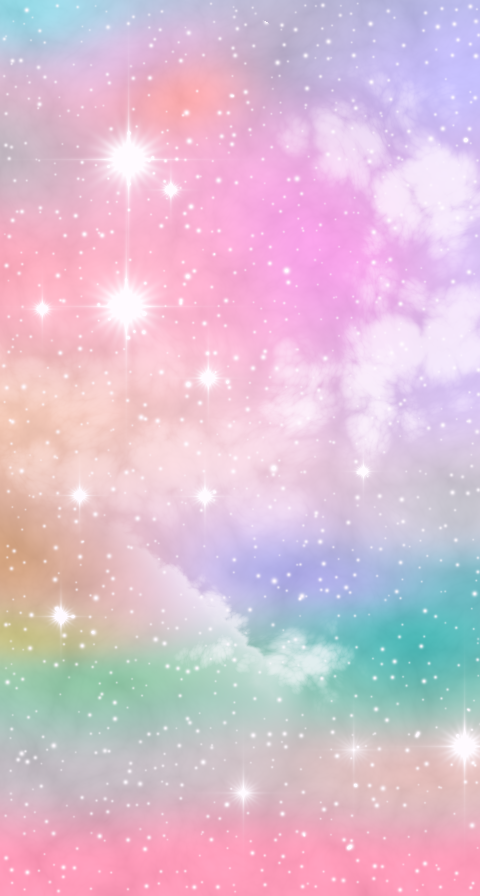
Give the GLSL for this background, as a WebGL 1 fragment shader.

```glsl
precision highp float;
// Pastel nebula: a vertical gradient tinted by soft colour pools, overlaid with
// billowing clouds of layered cellular noise, hashed star dust and cross-rayed
// sparkles. Places are fractions of the canvas, sizes fractions of its height.
uniform vec2 u_resolution;

#define CLOUD_SCALE 13.0
#define CLOUD_OCTAVES 5
#define CLOUD_RAGGED 3.2
#define MOTTLE 0.13
#define DUST_LAYERS 3
#define DUST_DENSITY 0.5
#define RAY_WIDTH 0.0014

const vec3 WHITE = vec3(1.0, 0.98, 1.0);
const vec3 GREY = vec3(0.70, 0.67, 0.73);
const vec3 PERIWINKLE = vec3(0.73, 0.72, 0.97);
const vec3 LILAC = vec3(0.84, 0.76, 0.95);
const vec3 ROSE = vec3(0.98, 0.65, 0.73);
const vec3 PEACH = vec3(0.93, 0.76, 0.69);
const vec3 TEAL = vec3(0.28, 0.71, 0.70);
const vec3 GREEN = vec3(0.57, 0.79, 0.66);

vec2 hash2(vec2 p) {
  return fract(sin(vec2(dot(p, vec2(127.1, 311.7)), dot(p, vec2(269.5, 183.3)))) * 43758.5);
}

// Rounded cellular bumps, bright at each cell's feature point
float bumps(vec2 p) {
  vec2 cell = floor(p), f = fract(p);
  float nearest = 1.0;
  for (int y = -1; y <= 1; y++)
    for (int x = -1; x <= 1; x++) {
      vec2 g = vec2(float(x), float(y));
      vec2 o = g + hash2(cell + g) - f;
      nearest = min(nearest, dot(o, o));
    }
  return 1.0 - nearest;
}

// Layered bumps, centred near zero
float billow(vec2 p) {
  float sum = 0.0, weight = 0.5;
  for (int i = 0; i < CLOUD_OCTAVES; i++) {
    sum += weight * (bumps(p) - 0.68);
    p = mat2(1.6, 1.2, -1.2, 1.6) * p + 0.25 * sin(p.yx * 2.3) + 7.3;
    weight *= 0.55;
  }
  return sum;
}

float pool(vec2 uv, vec2 centre, vec2 radius) {
  vec2 d = (uv - centre) / radius;
  return exp(-dot(d, d));
}

float cloud(vec2 uv, vec2 centre, vec2 radius, float puff) {
  float body = 1.0 - length((uv - centre) / radius) + CLOUD_RAGGED * puff;
  return smoothstep(0.0, 1.1, body);
}

// Ragged core, halo and a cross of thin rays
float sparkle(vec2 uv, vec2 centre, float size) {
  vec2 d = (uv - centre) * vec2(u_resolution.x / u_resolution.y, 1.0);
  vec2 a = abs(d);
  float r = length(d) / size;
  float angle = atan(d.y, d.x + 1e-6);
  float core = exp(-r * r * (1.1 + 0.35 * sin(angle * 13.0) * sin(angle * 7.0)));
  float rays = exp(-a.x / RAY_WIDTH - a.y / (size * 1.9)) + exp(-a.y / RAY_WIDTH - a.x / (size * 1.5));
  return 1.2 * core + 0.28 * exp(-r * 0.55) + 0.8 * rays;
}

// One jittered star per cell, kept away from the cell borders
float dust(vec2 p, float scale, float density) {
  vec2 cell = floor(p * scale);
  vec2 rnd = hash2(cell + scale), kind = hash2(cell + scale + 31.7);
  float d = length(fract(p * scale) - 0.2 - 0.6 * rnd) / scale;
  float radius = mix(0.0009, 0.0021, kind.y * kind.y) * (1.0 + 12.0 / scale);
  return step(kind.x, density) * exp(-d * d / (radius * radius)) * (0.4 + 0.6 * kind.y);
}

vec3 nebula(vec2 uv) {
  // Vertical gradient, bottom to top
  vec3 c = mix(vec3(0.98, 0.59, 0.71), vec3(0.76, 0.73, 0.76), smoothstep(0.04, 0.14, uv.y));
  c = mix(c, vec3(0.58, 0.77, 0.71), smoothstep(0.14, 0.23, uv.y));
  c = mix(c, vec3(0.86, 0.77, 0.93), smoothstep(0.24, 0.35, uv.y));
  c = mix(c, vec3(0.96, 0.81, 0.87), smoothstep(0.38, 0.49, uv.y));
  c = mix(c, vec3(0.98, 0.66, 0.79), smoothstep(0.49, 0.66, uv.y));
  c = mix(c, vec3(0.72, 0.74, 0.85), smoothstep(0.88, 1.0, uv.y));
  // Upper sky
  c = mix(c, GREY, pool(uv, vec2(0.62, 0.94), vec2(0.22, 0.08)));
  c = mix(c, PERIWINKLE, pool(uv, vec2(1.0, 0.91), vec2(0.36, 0.13)));
  c = mix(c, vec3(0.74, 0.70, 0.74), pool(uv, vec2(0.0, 0.83), vec2(0.24, 0.09)));
  c = mix(c, vec3(0.91, 0.71, 0.87), pool(uv, vec2(0.25, 0.945), vec2(0.18, 0.04)));
  c = mix(c, vec3(0.58, 0.85, 0.90), pool(uv, vec2(0.0, 1.0), vec2(0.24, 0.06)));
  c = mix(c, vec3(0.98, 0.65, 0.66), pool(uv, vec2(0.40, 0.885), vec2(0.12, 0.04)));
  // Middle sky
  c = mix(c, LILAC, pool(uv, vec2(1.0, 0.72), vec2(0.33, 0.15)));
  c = mix(c, vec3(0.96, 0.61, 0.90), pool(uv, vec2(0.66, 0.71), vec2(0.20, 0.11)));
  c = mix(c, ROSE, pool(uv, vec2(0.0, 0.70), vec2(0.35, 0.06)));
  c = mix(c, PEACH, pool(uv, vec2(0.0, 0.53), vec2(0.40, 0.10)));
  c = mix(c, LILAC, pool(uv, vec2(1.0, 0.57), vec2(0.33, 0.10)));
  c = mix(c, vec3(0.78, 0.77, 0.81), pool(uv, vec2(1.0, 0.44), vec2(0.22, 0.07)));
  // Lower sky
  c = mix(c, vec3(0.90, 0.73, 0.80), pool(uv, vec2(0.24, 0.36), vec2(0.17, 0.09)));
  c = mix(c, vec3(0.81, 0.62, 0.48), pool(uv, vec2(0.0, 0.38), vec2(0.22, 0.09)));
  c = mix(c, vec3(0.78, 0.74, 0.50), pool(uv, vec2(0.0, 0.29), vec2(0.22, 0.035)));
  c = mix(c, TEAL, pool(uv, vec2(0.84, 0.295), vec2(0.26, 0.065)));
  c = mix(c, TEAL, 0.6 * pool(uv, vec2(1.0, 0.35), vec2(0.20, 0.04)));
  c = mix(c, PERIWINKLE * 0.94, pool(uv, vec2(0.62, 0.355), vec2(0.20, 0.035)));
  c = mix(c, GREEN, pool(uv, vec2(0.20, 0.245), vec2(0.28, 0.03)));
  return mix(c, vec3(0.88, 0.72, 0.71), pool(uv, vec2(0.95, 0.14), vec2(0.36, 0.05)));
}

void main() {
  vec2 uv = gl_FragCoord.xy / u_resolution, p = gl_FragCoord.xy / u_resolution.y;
  float puff = billow(p * CLOUD_SCALE);
  vec3 c = nebula(uv + 0.03 * sin(uv.yx * vec2(17.0, 9.0))* vec2(1.0, 0.2)) + MOTTLE * puff;

  // Drifting clouds
  float mist = 0.75 * cloud(uv, vec2(0.75, 0.56), vec2(0.15, 0.055), puff);
  mist = max(mist, 0.65 * cloud(uv, vec2(0.88, 0.62), vec2(0.16, 0.06), puff));
  mist = max(mist, 0.55 * cloud(uv, vec2(0.77, 0.85), vec2(0.14, 0.045), puff));
  mist = max(mist, 0.70 * cloud(uv, vec2(0.89, 0.785), vec2(0.13, 0.055), puff));
  mist = max(mist, 0.25 * cloud(uv, vec2(0.40, 0.475), vec2(0.35, 0.05), puff));
  mist = max(mist, 0.20 * cloud(uv, vec2(0.15, 0.59), vec2(0.22, 0.04), puff));
  mist = max(mist, 0.75 * cloud(uv, vec2(0.56, 0.26), vec2(0.12, 0.035), puff));
  // Slanting cloud bank, brightest along its crest
  float depth = 0.41 - 0.42 * (uv.x - 0.25) - uv.y + 0.09 * puff;
  float span = smoothstep(0.15, 0.45, uv.x) * (1.0 - smoothstep(0.56, 0.66, uv.x));
  mist = max(mist, 0.85 * span * smoothstep(0.0, 0.018, depth) * exp(-16.0 * max(depth, 0.0)));
  c = mix(c, WHITE, mist);

  // Star dust, with a richer drift of larger stars left of centre
  float light = 0.0;
  for (int i = 0; i < DUST_LAYERS; i++)
    light += dust(p, 22.0 + 15.0 * float(i), DUST_DENSITY);
  light += 1.3 * dust(p, 11.0, 0.9 * pool(uv, vec2(0.40, 0.68), vec2(0.30, 0.22)));

  // Leading sparkles
  light += sparkle(uv, vec2(0.268, 0.822), 0.027) + sparkle(uv, vec2(0.263, 0.658), 0.027);
  light += sparkle(uv, vec2(0.968, 0.167), 0.017) + sparkle(uv, vec2(0.127, 0.312), 0.009);
  light += sparkle(uv, vec2(0.166, 0.447), 0.008) + sparkle(uv, vec2(0.434, 0.578), 0.010);
  light += sparkle(uv, vec2(0.356, 0.788), 0.007) + sparkle(uv, vec2(0.088, 0.655), 0.007);
  light += sparkle(uv, vec2(0.427, 0.446), 0.009) + sparkle(uv, vec2(0.757, 0.474), 0.006);
  light += 0.6 * sparkle(uv, vec2(0.507, 0.115), 0.012) + 0.4 * sparkle(uv, vec2(0.737, 0.163), 0.014);
  gl_FragColor = vec4(mix(c, WHITE, clamp(light, 0.0, 1.0)), 1.0);
}
```
